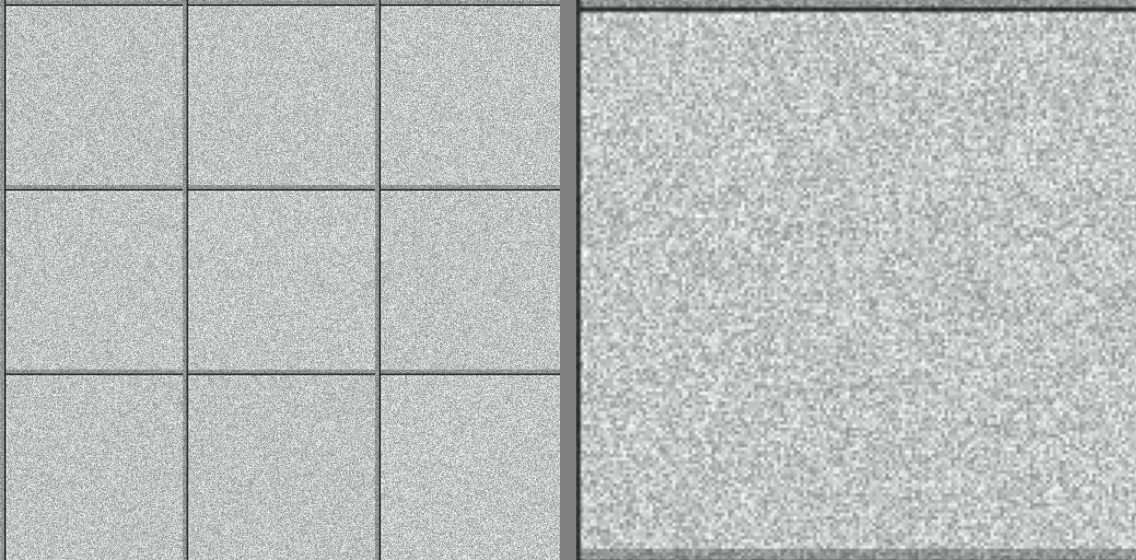
Left: the whole. Right: its middle third, enlarged.
A WebGL 2 fragment shader for this texture:

```glsl
#version 300 es
precision highp float;

uniform vec2 u_resolution;
out vec4 fragColor;

// Joint positions, measured from the left and from the top
const vec3 COLUMN_JOINTS = vec3(0.0091, 0.3346, 0.6784);
const vec3 ROW_JOINTS = vec3(0.0091, 0.3390, 0.6684);

const vec3 TILE_COLOR = vec3(0.757, 0.767, 0.763);
const vec3 BEVEL_COLOR = vec3(0.575, 0.585, 0.583);
const vec3 GROOVE_COLOR = vec3(0.17, 0.175, 0.175);

const float GROOVE_WIDTH = 0.0042;
const float BEVEL_WIDTH = 0.0085;
const float GRAIN_CELLS = 512.0;
const float GRAIN_CONTRAST = 0.58;
const float TILE_VARIATION = 0.02;

float hash(vec2 p) {
    vec3 q = fract(p.xyx * 0.1031);
    q += dot(q, q.yzx + 33.33);
    return fract((q.x + q.y) * q.z);
}

// Two hashes averaged, for a triangular spread of values
float speck(vec2 cell) {
    return 0.5 * (hash(cell + 17.0) + hash(cell.yx + 731.0));
}

float grain(vec2 p) {
    vec2 cell = floor(p);
    vec2 f = smoothstep(0.0, 1.0, p - cell);
    float low = mix(speck(cell), speck(cell + vec2(1.0, 0.0)), f.x);
    float high = mix(speck(cell + vec2(0.0, 1.0)), speck(cell + 1.0), f.x);
    return mix(low, high, f.y);
}

// Signed distance to the nearest joint, and the index of the tile after it
vec2 nearestJoint(float x, vec3 joints) {
    float nearest = 1.0;
    float index = 0.0;
    for (int i = 0; i < 3; i++) {
        float d = x - joints[i];
        if (abs(d) < abs(nearest)) nearest = d;
        index += step(0.0, d);
    }
    return vec2(nearest, index);
}

// Lays a shaded bevel, a dark groove and a thin bright lip over the base
vec3 drawJoint(vec3 base, float d, float pixel) {
    float soft = max(pixel, 0.0015);
    float bevel = smoothstep(-BEVEL_WIDTH - 0.5 * soft, -BEVEL_WIDTH + 0.5 * soft, d)
                * (1.0 - smoothstep(-0.5 * soft, 0.5 * soft, d));
    float groove = 1.0 - smoothstep(0.0, 0.5 * GROOVE_WIDTH + 0.5 * soft, abs(d));
    float lip = 1.0 - smoothstep(0.0, 0.002, abs(d - 0.0042));
    vec3 color = base * (1.0 + 0.05 * lip);
    color = mix(color, BEVEL_COLOR, bevel);
    return mix(color, GROOVE_COLOR, groove);
}

void main() {
    vec2 uv = gl_FragCoord.xy / u_resolution;
    vec2 p = vec2(uv.x, 1.0 - uv.y);
    vec2 pixel = 1.0 / u_resolution;

    vec2 column = nearestJoint(p.x, COLUMN_JOINTS);
    vec2 row = nearestJoint(p.y, ROW_JOINTS);

    // Slight change of tone from tile to tile
    float tone = hash(vec2(column.y, row.y) + 5.0) - 0.5;
    vec3 color = TILE_COLOR * (1.0 + TILE_VARIATION * tone);

    // Vertical joints run over the horizontal ones
    color = drawJoint(color, row.x, pixel.y);
    color = drawJoint(color, column.x, pixel.x);

    // Fine stone grain
    float g = grain(uv * GRAIN_CELLS - 0.5);
    color *= 1.0 + GRAIN_CONTRAST * (0.5 - g);

    fragColor = vec4(clamp(color, 0.0, 1.0), 1.0);
}
```
